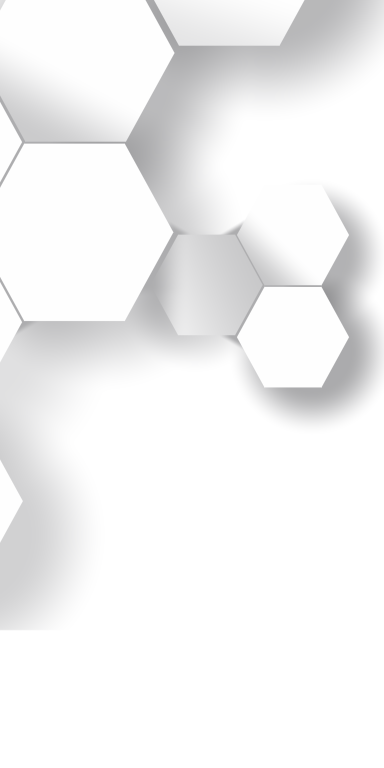
A WebGL 2 fragment shader for this background:

```glsl
#version 300 es
precision highp float;
// Raised white hexagonal tiles with soft grey shadows on a white ground.

#define SLANT vec2(0.877, 0.481) // normal of the sloping sides
#define SIDE_RATIO 0.978         // sloping-side distance / half height
#define SHADOW_CORE 0.45         // part of each shadow that stays full
#define SHADOW_FLOOR 0.359       // shadows stop below this height
#define CREASE_SHADE 0.68
#define FACE_WHITE 0.996

uniform vec2 u_resolution;
out vec4 fragColor;

const int TILES = 9;
const int SHADOWS = 8;

// Centre, half height, width of the fade on the left side
const vec4 tile[TILES] = vec4[](
    vec4(0.197, 1.862, 0.231, 0.001),
    vec4(0.194, 1.395, 0.231, 0.001),
    vec4(-0.200, 1.630, 0.231, 0.001),
    vec4(-0.200, 1.161, 0.231, 0.001),
    vec4(-0.198, 0.695, 0.231, 0.001),
    vec4(0.597, 2.112, 0.231, 0.001),
    vec4(0.763, 1.388, 0.131, 0.001),
    vec4(0.763, 1.122, 0.131, 0.001),
    vec4(0.538, 1.258, 0.131, 0.100));

// Direction of the face gradient, its depth, where it starts
const vec4 tint[TILES] = vec4[](
    vec4(-0.5, -0.9, 0.20, 0.2),
    vec4(0.0), vec4(0.0), vec4(0.0), vec4(0.0),
    vec4(-0.3, -0.9, 0.10, 0.2),
    vec4(-0.7, -0.7, 0.22, 0.2),
    vec4(0.0),
    vec4(0.7, 0.3, 0.22, -1.6));

// Centre, radius, strength
const vec4 shadow[SHADOWS] = vec4[](
    vec4(0.690, 2.104, 0.430, 0.28),
    vec4(0.247, 1.805, 0.417, 0.27),
    vec4(0.260, 1.362, 0.390, 0.20),
    vec4(-0.130, 1.128, 0.443, 0.12),
    vec4(-0.104, 0.607, 0.390, 0.18),
    vec4(0.812, 1.336, 0.203, 0.30),
    vec4(0.812, 1.083, 0.220, 0.33),
    vec4(0.508, 1.219, 0.195, 0.14));

float hexDistance(vec2 p, float halfHeight) {
    p = abs(p);
    return max(p.y - halfHeight, dot(p, SLANT) - SIDE_RATIO * halfHeight);
}

float groundShade(vec2 p, float pixel) {
    float light = 1.0;
    for (int i = 0; i < SHADOWS; i++) {
        float reach = length(p - shadow[i].xy) / shadow[i].z;
        light *= 1.0 - shadow[i].w * (1.0 - smoothstep(SHADOW_CORE, 1.0, reach));
    }
    return mix(1.0, light, smoothstep(-pixel, pixel, p.y - SHADOW_FLOOR));
}

float faceShade(vec2 q, vec4 t) {
    return FACE_WHITE - t.z * smoothstep(t.w, 1.1, dot(q, t.xy));
}

void main() {
    // Canvas width is one unit
    vec2 p = gl_FragCoord.xy / u_resolution.x;
    float pixel = 1.0 / u_resolution.x;
    float shade = groundShade(p, pixel);

    // Dark creases where two tiles nearly touch
    float nearest = 9.0, second = 9.0;
    for (int i = 0; i < TILES; i++) {
        float d = hexDistance(p - tile[i].xy, tile[i].z);
        second = min(second, max(nearest, d));
        nearest = min(nearest, d);
    }
    float crease = 1.0 - smoothstep(0.015, 0.045, nearest + second);
    shade = mix(shade, min(shade, CREASE_SHADE), crease);

    // Tile faces
    for (int i = 0; i < TILES; i++) {
        vec2 q = p - tile[i].xy;
        float size = tile[i].z;
        float cover = 1.0 - smoothstep(-0.7 * pixel, 0.7 * pixel, hexDistance(q, size));
        cover *= smoothstep(0.0, tile[i].w, q.x + 1.115 * size);
        shade = mix(shade, faceShade(q / size, tint[i]), cover);
    }

    // Greys lean very slightly to blue
    fragColor = vec4(vec3(shade) + vec3(0.0, 0.0, 0.03 * shade * (1.0 - shade)), 1.0);
}
```
